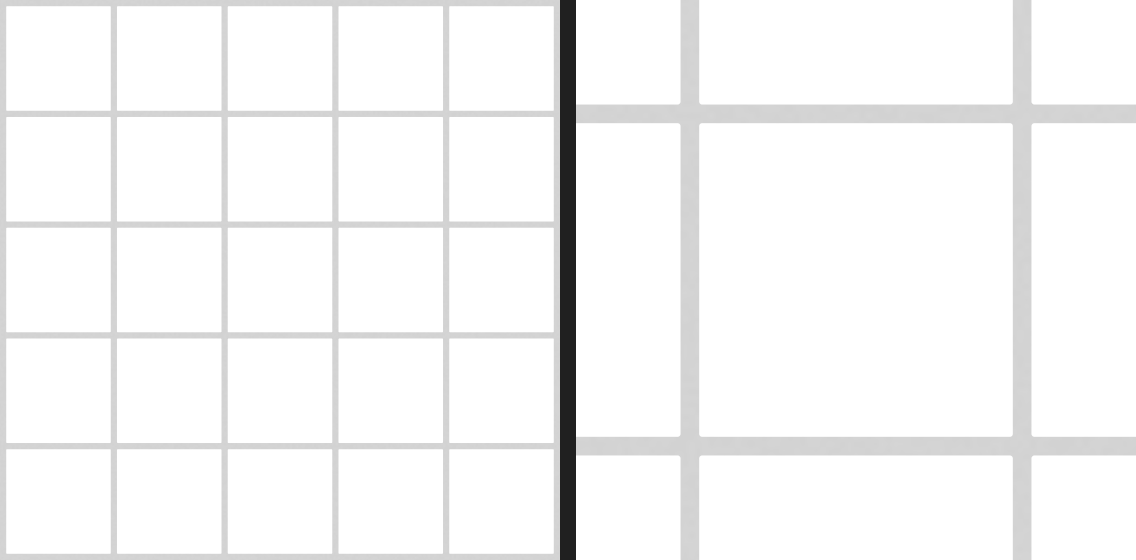
Left: the whole. Right: its middle third, enlarged.
A WebGL 1 fragment shader for this pattern:

```glsl
precision highp float;

// Square white tiles in a five by five grid, divided and framed by pale grey grout.
// Each tile is a rounded-box distance function repeated with fract; the grout
// carries a very faint value-noise grain.

uniform vec2 u_resolution;

const float TILES = 5.0;            // tiles across and down
const float GROUT_WIDTH = 0.0111;   // in canvas units, same for the frame
const float CORNER_RADIUS = 0.0018;
const float GRAIN_SCALE = 256.0;    // grain cells across the canvas
const float GRAIN_AMOUNT = 0.012;   // total brightness range of the grain
const vec3 TILE_COLOR = vec3(1.0);
const vec3 GROUT_COLOR = vec3(0.828);

// Sine-free hash, 0 to 1
float hash(vec2 p) {
  vec3 q = fract(vec3(p.xyx) * 0.1031);
  q += dot(q, q.yzx + 33.33);
  return fract((q.x + q.y) * q.z);
}

float valueNoise(vec2 p) {
  vec2 cell = floor(p);
  vec2 f = fract(p);
  f = f * f * (3.0 - 2.0 * f);
  float bottom = mix(hash(cell), hash(cell + vec2(1.0, 0.0)), f.x);
  float top = mix(hash(cell + vec2(0.0, 1.0)), hash(cell + vec2(1.0)), f.x);
  return mix(bottom, top, f.y);
}

// Signed distance to a rounded box, negative inside
float roundedBox(vec2 p, vec2 halfSize, float radius) {
  vec2 d = abs(p) - halfSize + radius;
  return length(max(d, 0.0)) + min(max(d.x, d.y), 0.0) - radius;
}

void main() {
  vec2 uv = gl_FragCoord.xy / u_resolution;
  float pixel = 1.0 / min(u_resolution.x, u_resolution.y);

  // Tile grid, offset so a full grout line frames every side
  float pitch = (1.0 - GROUT_WIDTH) / TILES;
  vec2 local = (fract((uv - 0.5 * GROUT_WIDTH) / pitch) - 0.5) * pitch;
  vec2 halfTile = vec2(0.5 * (pitch - GROUT_WIDTH));
  float dist = roundedBox(local, halfTile, CORNER_RADIUS);

  // Smooth tile edge over about one pixel
  float tile = 1.0 - clamp(dist / pixel + 0.5, 0.0, 1.0);

  // Faint grain in the grout
  float grain = (valueNoise(uv * GRAIN_SCALE) - 0.5) * GRAIN_AMOUNT;

  gl_FragColor = vec4(mix(GROUT_COLOR + grain, TILE_COLOR, tile), 1.0);
}
```
